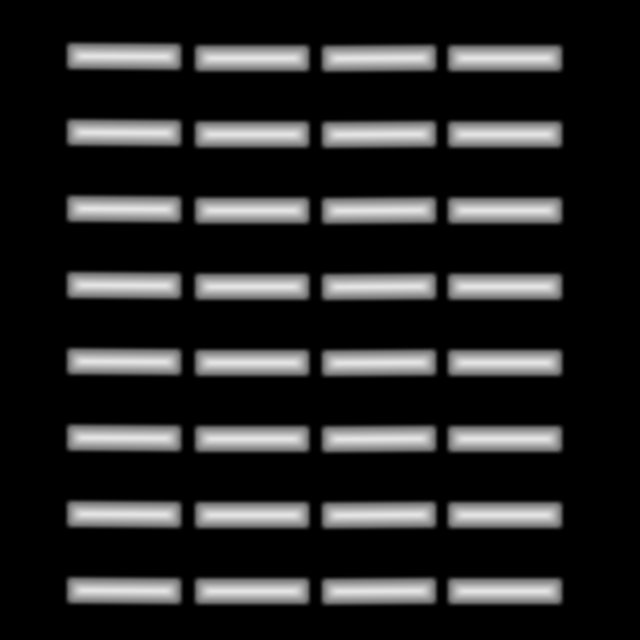
Write a WebGL 2 fragment shader that draws this pattern.

```glsl
#version 300 es
precision highp float;
// A grid of softly glowing grey bars on black, four across and eight down.
// Each bar is shaded by its depth below the nearest side, which gives a bright
// ridge and a blurred rim; small formulas shift and tilt the columns.

#define COUNT      vec2(4.0, 8.0)
#define FIRST      vec2(0.1940, 0.0762)    // centre of the lower left bar
#define PITCH      vec2(0.19835, 0.11896)  // spacing of bar centres
#define HALF_SIZE  vec2(0.0915, 0.0225)
#define RIDGE_SOFT 0.002                   // rounding of the central ridge
#define MITRE_SOFT 0.010                   // rounding of corners and mitres
#define RIM_FADE   vec2(-0.0033, 0.0059)   // depths where the rim starts and ends
#define RIM_GREY   0.33
#define SLOPE      27.6                    // brightening per unit of depth
#define TILT       0.007
#define BOW        0.0008                  // sideways shift of the inner columns

uniform vec2 u_resolution;
out vec4 fragColor;

float smoothMin(float a, float b, float k) {
    float h = max(k - abs(a - b), 0.0) / k;
    return min(a, b) - 0.25 * k * h * h;
}

// Offset of a bar from its regular grid position
vec2 barShift(vec2 cell) {
    float lift = cell.x < 0.5 ? 0.0008 + 0.0003 * cell.y : 0.0;
    return vec2(BOW * cell.x * (3.0 - cell.x), lift);
}

// Depth inside the bar: positive within, negative outside
float barDepth(vec2 p) {
    vec2 depth = HALF_SIZE - sqrt(p * p + RIDGE_SOFT * RIDGE_SOFT);
    return smoothMin(depth.x, depth.y, MITRE_SOFT);
}

void main() {
    vec2 uv = gl_FragCoord.xy / u_resolution;

    // Nearest bar of the finite grid
    vec2 cell = clamp(floor((uv - FIRST) / PITCH + 0.5), vec2(0.0), COUNT - 1.0);
    vec2 p = uv - FIRST - cell * PITCH - barShift(cell);

    // Alternate columns lean opposite ways, by a small-angle shear
    float lean = -TILT * cos(cell.x * 1.5708);
    p.y -= lean * p.x;

    // Ridge shading multiplied by the blurred rim
    float depth = barDepth(p);
    float rim = smoothstep(RIM_FADE.x, RIM_FADE.y, depth);
    float grey = rim * (RIM_GREY + SLOPE * max(depth, 0.0));
    fragColor = vec4(vec3(grey), 1.0);
}
```
